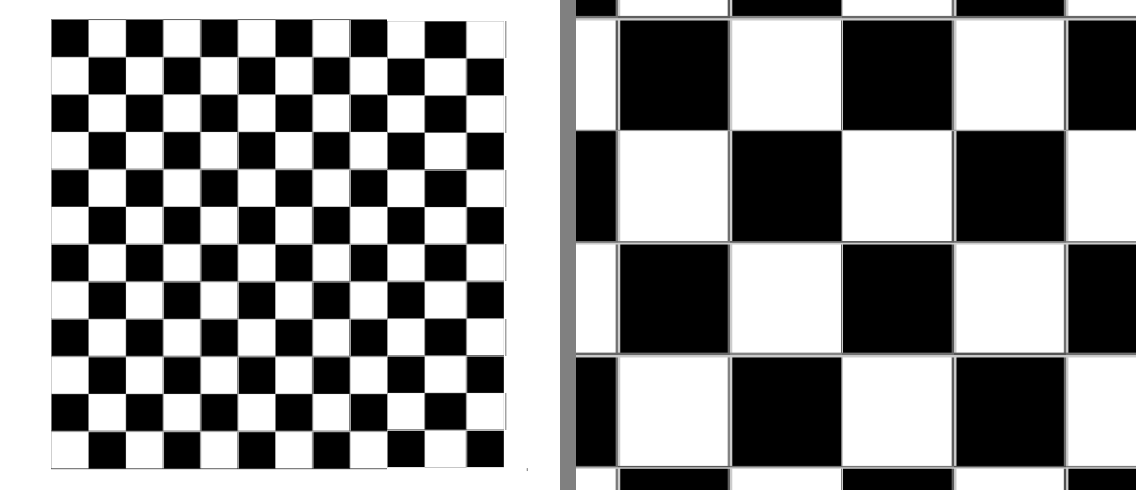
Left, the full canvas; right, a detail of the centre.
Write a WebGL 2 fragment shader that draws this pattern.

```glsl
#version 300 es
precision highp float;
// Black and white checkerboard of 12 by 12 tiles with uneven grey seams and stray edge lines.
uniform vec2 u_resolution;
out vec4 outColor;

// Lengths are fractions of the canvas height.
#define TILES 12.0
#define BOARD_LEFT 0.1046
#define BOARD_TOP 0.9598
#define TILE_SIZE vec2(0.07622, 0.07638)
#define WIDE_COLUMN 10.0
#define WIDE_STRETCH 1.12
#define SHIFTED_COLUMN 9.0
#define ROW_SHRINK 1.0066
#define SEAM_UNIT 0.0015
#define HAIRLINE 0.0015
#define SEAM_DARK 0.42
#define SEAM_LIGHT 0.80

// Seam thickness in seam units, from left to right and from top to bottom.
const float COLUMN_SEAMS[13] = float[13](0.0, 0.8, 0.8, 2.0, 2.1, 2.1, 0.9, 2.2, 2.1, 0.8, 1.0, 1.8, 0.0);
const float ROW_SEAMS[13] = float[13](0.0, 1.2, 1.4, 0.9, 2.1, 0.6, 1.6, 2.2, 1.3, 2.2, 0.8, 2.2, 0.0);

float hash(vec2 p) {
    vec3 q = fract(p.xyx * vec3(0.1031, 0.1030, 0.0973));
    q += dot(q, q.yzx + 33.33);
    return fract((q.x + q.y) * q.z);
}

// Coverage of a line of the given width; hairlines below one pixel fade.
float lineCover(float d, float width, float pixel) {
    float edge = clamp(0.5 + (0.5 * width - abs(d)) / pixel, 0.0, 1.0);
    return edge * min(1.0, width / pixel);
}

float inside(float x, float low, float high) {
    return step(low, x) * step(x, high);
}

// Seam with a dark side and a light side; the dark tone varies per tile.
float addSeam(float shade, float d, float width, float variation, float pixel) {
    float dark = SEAM_DARK + 0.2 * (variation - 0.5);
    float tone = mix(dark, SEAM_LIGHT, clamp(0.5 + d / pixel, 0.0, 1.0));
    return mix(shade, tone, lineCover(d, width, pixel));
}

void main() {
    float pixel = 1.0 / u_resolution.y;
    vec2 p = gl_FragCoord.xy * pixel;

    // Board coordinates in tiles, rows counted downward.
    vec2 grid = vec2(p.x - BOARD_LEFT, BOARD_TOP - p.y) / TILE_SIZE;
    float beyond = max(grid.x - WIDE_COLUMN, 0.0);
    grid.x -= beyond - max(beyond / WIDE_STRETCH, beyond - WIDE_STRETCH + 1.0);
    float shifted = step(SHIFTED_COLUMN, grid.x);
    grid.y = 6.0 + (grid.y - 6.0) * mix(1.0, ROW_SHRINK, shifted);

    // Checker from signed distances to the nearest seams.
    vec2 seam = round(grid);
    vec2 tile = floor(grid);
    vec2 d = (grid - seam) * TILE_SIZE;
    vec2 parity = 1.0 - 2.0 * mod(seam, 2.0);
    vec2 side = parity * clamp(2.0 * d / pixel, -1.0, 1.0);
    vec2 border = (abs(grid - 0.5 * TILES) - 0.5 * TILES) * TILE_SIZE;
    float board = clamp(0.5 - max(border.x, border.y) / pixel, 0.0, 1.0);
    float shade = mix(1.0, 0.5 - 0.5 * side.x * side.y, board);

    // Inner seams.
    ivec2 index = ivec2(clamp(seam, 0.0, TILES));
    vec2 width = SEAM_UNIT * vec2(COLUMN_SEAMS[index.x], ROW_SEAMS[index.y]);
    if (max(border.x, border.y) < 0.0) {
        shade = addSeam(shade, d.x, width.x, hash(vec2(seam.x, tile.y)), pixel);
        shade = addSeam(shade, d.y, width.y, hash(vec2(tile.x, seam.y) + 31.0), pixel);
    }

    // Hairlines on the top and bottom edges, up to the shifted columns.
    float rim = lineCover(border.y, HAIRLINE, pixel) * inside(grid.x, 0.0, SHIFTED_COLUMN);
    // Loose line right of each white end tile.
    float looseX = (grid.x - TILES) * TILE_SIZE.x - 0.004;
    float loose = lineCover(looseX, HAIRLINE, pixel) * inside(grid.y, 0.0, TILES);
    loose *= 1.0 - mod(tile.y, 2.0);
    // Stray tick beyond the lower right corner.
    vec2 tick = p - vec2(1.0759, 0.0417);
    float stray = lineCover(tick.x, HAIRLINE, pixel) * lineCover(tick.y, 0.006, pixel);
    shade *= 1.0 - max(max(rim, loose), stray);

    // Faint left edge of the second row.
    float faint = lineCover(grid.x * TILE_SIZE.x, HAIRLINE, pixel) * inside(grid.y, 1.0, 2.0);
    shade = min(shade, mix(1.0, 0.7, faint));

    outColor = vec4(vec3(shade), 1.0);
}
```
